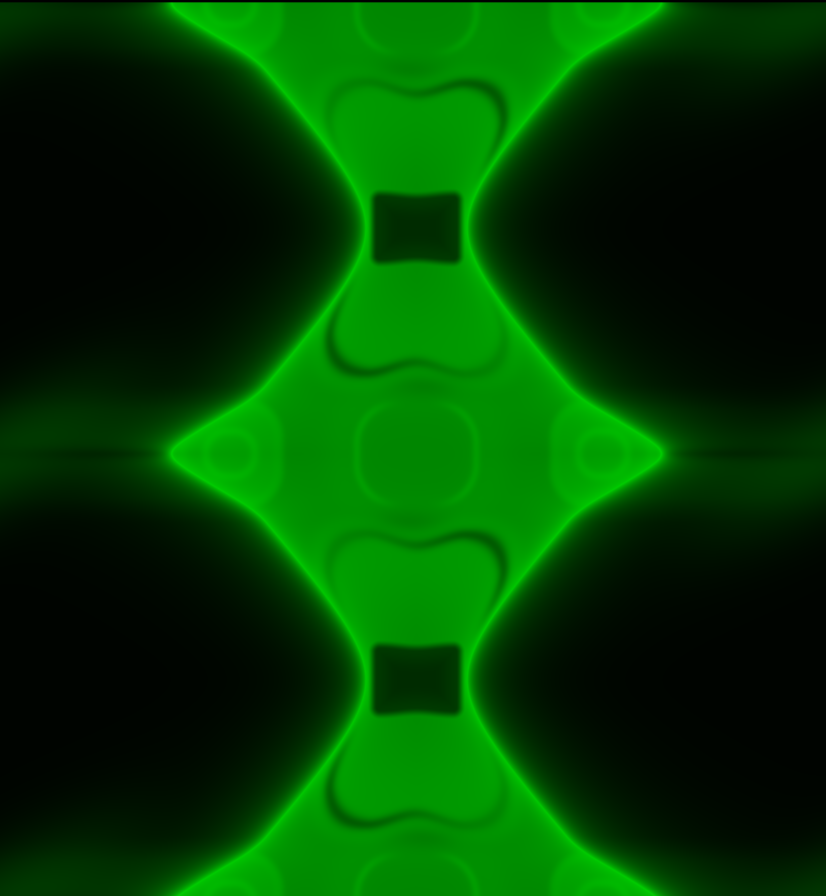
Reproduce this background procedurally as a Shadertoy shader.

```glsl
// Layout, in units of canvas height
const float PERIOD = 0.504;
const vec2 CENTER = vec2(0.004, 0.4935);
const float NECK_HALF = 0.0565;
const float NECK_SLOPE = 0.9;
const float TIP_REACH = 0.273;
const float TIP_SLOPE = 1.75;
const float TIP_ROUND = 0.0104;
const vec2 HOLE_HALF = vec2(0.0500, 0.0400);
const vec2 RING_HALF = vec2(0.0665, 0.0560);
const float EYE_X = 0.208;
const float TOP_LINE = 0.0026;

// Brightness
const vec3 TINT = vec3(0.0, 1.0, 0.0);
const float BODY = 0.525;
const float RIM = 0.78;
const float HOLE = 0.17;

float foldY(float y) {
    return mod(y + 0.5 * PERIOD, PERIOD) - 0.5 * PERIOD;
}

float smoothMax(float a, float b, float k) {
    float h = max(k - abs(a - b), 0.0) / k;
    return max(a, b) + 0.25 * h * h * k;
}

float bump(float x, float width) {
    return exp(-x * x / (width * width));
}

float roundedBox(vec2 p, vec2 halfSize, float radius) {
    vec2 q = abs(p) - halfSize + radius;
    return length(max(q, 0.0)) + min(max(q.x, q.y), 0.0) - radius;
}

// Half width of the column: hyperbolic neck joined to a pointed tip
float halfWidth(float y) {
    y = abs(y);
    float neck = length(vec2(NECK_HALF, NECK_SLOPE * (0.5 * PERIOD - y)));
    float tip = TIP_REACH - TIP_SLOPE * (length(vec2(y, TIP_ROUND)) - TIP_ROUND);
    return smoothMax(neck, tip, 0.012);
}

float columnDistance(vec2 p) {
    float e = 0.002;
    float slope = (halfWidth(p.y + e) - halfWidth(p.y - e)) / (2.0 * e);
    return (abs(p.x) - halfWidth(p.y)) / sqrt(1.0 + slope * slope);
}

// Dark surroundings with a halo and tilted side glows
float outside(vec2 p, float d) {
    float side = smoothstep(0.24, 0.48, abs(p.x));
    float tilted = foldY(p.y - 0.5 * (p.x - sign(p.x) * 0.46));
    float glow = 0.015 + 0.42 * exp(-d / 0.008) + 0.33 * exp(-d / 0.045);
    glow += 0.05 * bump(p.y, 0.09) * smoothstep(0.55, 0.25, abs(p.x));
    return glow + 0.17 * side * bump(tilted, 0.065);
}

// Flared panel; the two beside each hole are half-turn copies
float panelDistance(vec2 n) {
    float flare = 0.053 + 0.044 * smoothstep(0.0, 0.125, n.y);
    float crest = 0.149 + 0.012 * smoothstep(0.0, 0.055, abs(n.x));
    return smoothMax(abs(n.x) - flare, n.y - crest, 0.045);
}

float inside(vec2 p, float d) {
    float light = BODY + 0.09 * exp(d / 0.035);

    // Panels with one-sided creases
    vec2 n = vec2(p.x, foldY(p.y + 0.5 * PERIOD));
    n *= n.y < 0.0 ? -1.0 : 1.0;
    float panel = panelDistance(n);
    float shade = 0.06 + 0.17 * smoothstep(-0.06, 0.1, n.x);
    shade *= smoothstep(0.025, 0.09, n.y);
    float fill = smoothstep(0.006, -0.006, panel);
    light += fill * (0.01 + 0.05 * smoothstep(0.03, 0.14, n.y));
    light -= shade * bump(panel, 0.0065);
    light += 0.035 * bump(panel - 0.013, 0.01);

    // Central ring and the smudges above and below it
    float ring = roundedBox(p, RING_HALF, 0.045);
    float sides = smoothstep(0.01, 0.06, abs(p.x));
    light += 0.065 * sides * bump(ring, 0.005);
    light += 0.025 * bump(ring - 0.015, 0.025);
    vec2 smudge = p * (p.y < 0.0 ? -1.0 : 1.0) - vec2(0.012, 0.076);
    light -= 0.06 * exp(-dot(smudge / vec2(0.045, 0.014), smudge / vec2(0.045, 0.014)));

    // Nested rings in the tips
    vec2 eye = vec2(abs(p.x) - EYE_X, p.y);
    float pupil = roundedBox(eye, vec2(0.027, 0.025), 0.023);
    float socket = roundedBox(eye, vec2(0.056, 0.058), 0.04);
    light += 0.075 * smoothstep(0.008, -0.008, socket);
    light += 0.035 * bump(socket, 0.006) + 0.05 * bump(pupil, 0.006);

    // Bright rim, then the dark hole at the neck
    light = mix(light, RIM, 0.95 * exp(d / 0.0075));
    float pinch = 0.003 * smoothstep(0.04, 0.0, abs(n.x));
    float hole = roundedBox(n, HOLE_HALF - vec2(0.0, pinch), 0.009);
    float holeLight = HOLE + 0.06 * smoothstep(-0.03, 0.0, hole);
    return mix(light, holeLight, smoothstep(0.005, -0.006, hole));
}

void mainImage(out vec4 fragColor, in vec2 fragCoord) {
    vec2 p = (fragCoord - vec2(0.5 * iResolution.x, 0.0)) / iResolution.y - CENTER;
    p.y = foldY(p.y);
    float d = columnDistance(p);
    float cover = smoothstep(0.002, -0.002, d);
    float light = mix(outside(p, max(d, 0.0)), inside(p, min(d, 0.0)), cover);

    // Thin dark line along the top
    float fromTop = 1.0 - fragCoord.y / iResolution.y;
    light *= smoothstep(TOP_LINE - 0.001, TOP_LINE + 0.001, fromTop);
    fragColor = vec4(TINT * light, 1.0);
}
```
